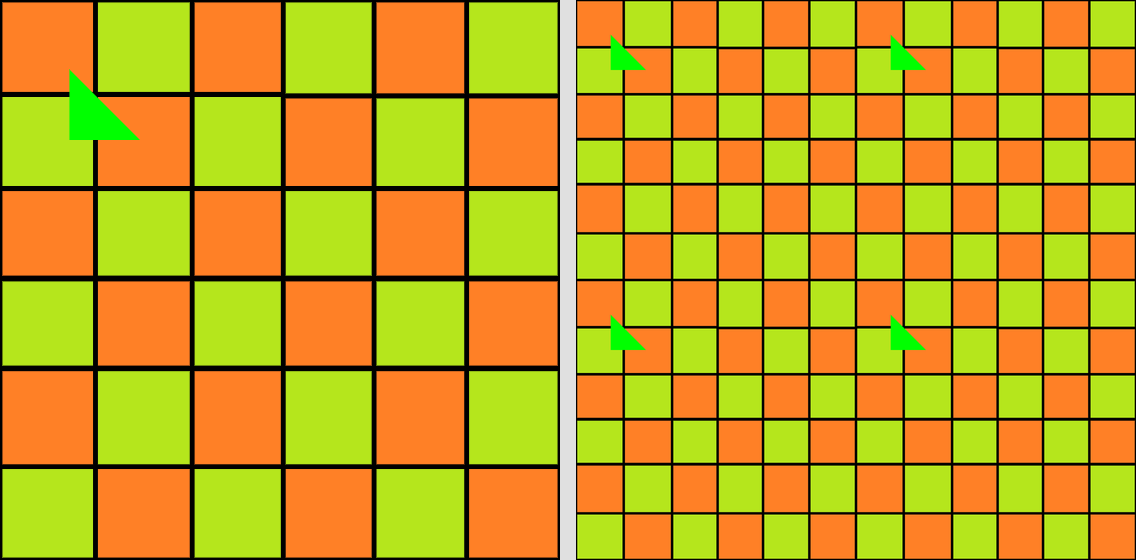
Left: one tile. Right: repeated 2 by 2.
Reproduce this pattern procedurally as a Shadertoy shader.

```glsl
// Hand-ruled 6 by 6 checkerboard in orange and lime, black rules and one green triangle.

const int CELLS = 6;
const vec3 ORANGE = vec3(1.0, 0.5, 0.15);
const vec3 LIME = vec3(0.71, 0.9, 0.11);
const vec3 INK = vec3(0.0);
const vec3 ACCENT = vec3(0.0, 1.0, 0.0);

// Rule offsets in cells; the first and last rule share the wrapped canvas edge
const float COLUMN_SHIFT[7] = float[7](0.0, 0.023, 0.059, 0.035, 0.008, 0.0, 0.0);
const float ROW_SHIFT[7] = float[7](0.0, 0.0, 0.053, 0.016, -0.020, -0.012, 0.0);

// Rule widths in canvas units
const float COLUMN_WIDTH[7] = float[7](0.0087, 0.0087, 0.0087, 0.0087, 0.0087, 0.0087, 0.0087);
const float ROW_WIDTH[7] = float[7](0.0087, 0.0085, 0.0100, 0.0104, 0.0091, 0.0091, 0.0087);

// Slight drop of the top rule across the right half
const float STEP_COLUMN = 3.0;
const float STEP_ROW = 5.0;
const float STEP_DROP = 0.0026;

const vec2 TRIANGLE_CORNER = vec2(0.124, 0.75);
const float TRIANGLE_SIZE = 0.126;

// x: signed distance to the nearest rule, y: index of the cell
vec2 ruledAxis(float position, float shift[7], float width[7]) {
    float dist = 1.0;
    float cell = -1.0;
    for (int i = 0; i <= CELLS; i++) {
        float center = (float(i) + shift[i]) / float(CELLS);
        dist = min(dist, abs(position - center) - 0.5 * width[i]);
        cell += step(center, position);
    }
    return vec2(dist, cell);
}

// Right triangle with its square corner at the lower left
float rightTriangle(vec2 p, float size) {
    return max(max(-p.x, -p.y), (p.x + p.y - size) * inversesqrt(2.0));
}

float coverage(float dist, float pixel) {
    return clamp(0.5 - dist / pixel, 0.0, 1.0);
}

void mainImage(out vec4 fragColor, in vec2 fragCoord) {
    vec2 uv = fragCoord / iResolution.xy;
    float pixel = 1.0 / min(iResolution.x, iResolution.y);

    // Checker cells between the uneven rules
    vec2 column = ruledAxis(uv.x, COLUMN_SHIFT, COLUMN_WIDTH);
    float rowShift[7] = ROW_SHIFT;
    if (column.y >= STEP_COLUMN) rowShift[int(STEP_ROW)] -= STEP_DROP * float(CELLS);
    vec2 row = ruledAxis(uv.y, rowShift, ROW_WIDTH);
    vec3 color = mix(LIME, ORANGE, mod(column.y + row.y, 2.0));

    // Rules, then the triangle over them
    color = mix(color, INK, coverage(min(column.x, row.x), pixel));
    float triangle = rightTriangle(uv - TRIANGLE_CORNER, TRIANGLE_SIZE);
    color = mix(color, ACCENT, coverage(triangle, pixel));

    fragColor = vec4(color, 1.0);
}
```
